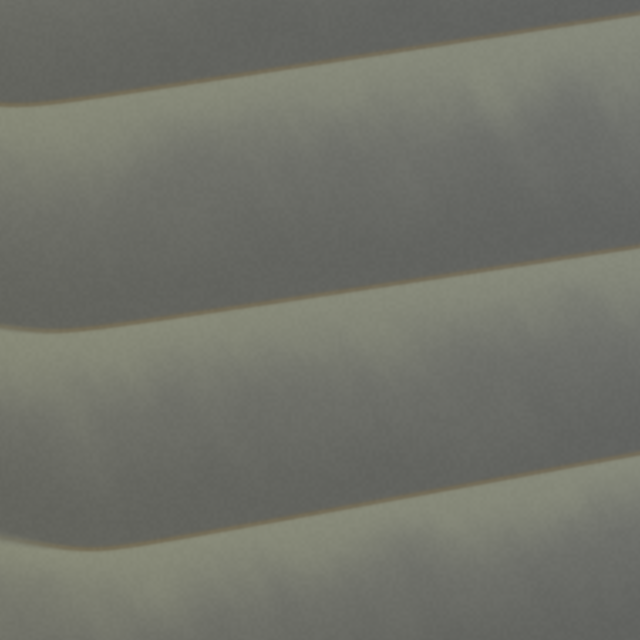
Give the GLSL for this texture, as a Shadertoy shader.

```glsl
// Soft overlapping grey panels, each lit along its upper rim and shaded below.
// Curved rims come from a skewed hyperbola; panels are layered from top to
// bottom, with drifting value noise for mottling, streaks and fine grain.

const vec3 SHADE = vec3(0.385, 0.390, 0.370);
const vec3 MID   = vec3(0.435, 0.440, 0.412);
const vec3 LIGHT = vec3(0.530, 0.540, 0.475);
const vec3 RIM   = vec3(0.455, 0.415, 0.320);

// Hash without sine
float hash(vec2 p) {
    vec3 q = fract(vec3(p.xyx) * 0.1031);
    q += dot(q, q.yzx + 33.33);
    return fract((q.x + q.y) * q.z);
}

float valueNoise(vec2 p) {
    vec2 cell = floor(p);
    vec2 f = fract(p);
    f = f * f * (3.0 - 2.0 * f);
    float low = mix(hash(cell), hash(cell + vec2(1, 0)), f.x);
    float high = mix(hash(cell + vec2(0, 1)), hash(cell + vec2(1, 1)), f.x);
    return mix(low, high, f.y);
}

// Layered noise, centred on zero
float fbm(vec2 p) {
    float sum = 0.0;
    float gain = 0.5;
    for (int i = 0; i < 4; i++) {
        sum += gain * (valueNoise(p) - 0.5);
        p = mat2(1.6, 1.2, -1.2, 1.6) * p + 17.3;
        gain *= 0.5;
    }
    return sum;
}

// Height of rim k at x: a rounded dip at the left, then a steady rise
float rimHeight(float x, float k) {
    float lowest = 0.835 - 0.359 * k + 0.006 * k * k;
    float slope = 0.155 - 0.02 * k + 0.0175 * k * k;
    float d = x - (0.025 + 0.058 * k);
    const float ROUND = 0.05;
    return lowest + slope * (sqrt(d * d + ROUND * ROUND) - ROUND);
}

// Panel tone: t runs from 0 at the upper rim to 1 at the lower one
vec3 panelColor(float t) {
    vec3 lit = mix(LIGHT, MID, smoothstep(0.0, 0.52, t));
    return mix(lit, SHADE, smoothstep(0.36, 0.95, t));
}

// Cloudy blotches mixed with streaks that lean down to the right
float mottle(vec2 p) {
    float across = p.x + 0.55 * p.y;
    float streaks = fbm(vec2(across * 17.0, p.y * 4.0));
    float clouds = fbm(p * vec2(8.0, 7.0) + 41.0);
    return 0.20 * streaks + 0.26 * clouds;
}

void mainImage(out vec4 fragColor, in vec2 fragCoord) {
    vec2 uv = fragCoord / iResolution.xy;
    float pixel = 1.0 / iResolution.y;
    float wear = mottle(uv);
    vec3 color = SHADE;

    // Each lower panel covers the foot of the one above it
    for (int i = -1; i <= 2; i++) {
        float k = float(i);
        float top = rimHeight(uv.x, k);
        float depth = top - uv.y;
        float t = depth / (top - rimHeight(uv.x, k + 1.0));

        // Mottling is weakest right at the rim
        float drift = wear * smoothstep(-0.02, 0.22, t);
        vec3 panel = panelColor(clamp(t + drift, 0.0, 1.0));

        // Rims blur toward the lower left
        float fade = (1.0 - smoothstep(0.0, 0.13, uv.x)) * max(k, 0.0) * 0.5;
        float blur = 0.0035 + 0.010 * fade + pixel;
        color = mix(color, panel, smoothstep(-blur, blur, depth));

        // Thin tan line on the upper side of the rim
        float offset = (depth + 0.001) / 0.0045;
        color = mix(color, RIM, 0.72 * (1.0 - 0.75 * fade) * exp(-offset * offset));
    }

    // Warm to cool drift across the canvas, then faint grain
    color += vec3(-0.006, -0.003, 0.011) * (uv.x + 0.4 * uv.y - 0.6);
    color += 0.025 * wear;
    color += 0.016 * (valueNoise(uv * 190.0) - 0.5);
    fragColor = vec4(color, 1.0);
}
```
